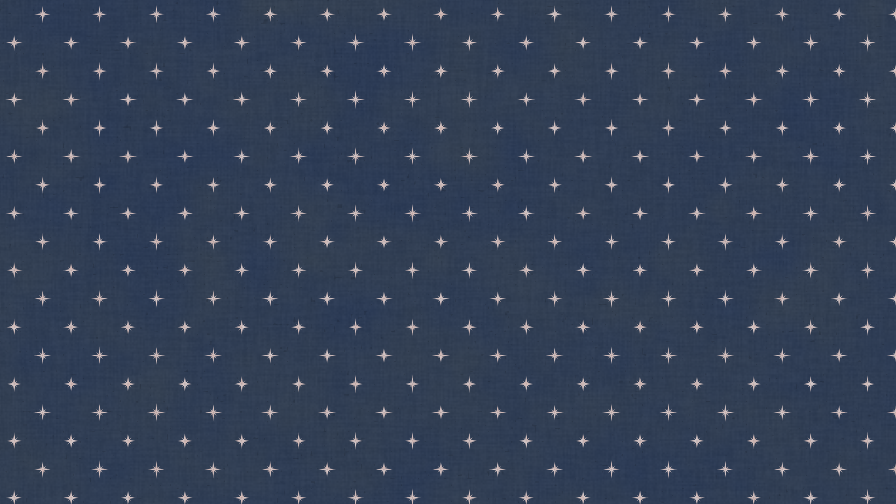
This pattern is drawn by a Shadertoy shader. Its source:

```glsl
float hash(vec2 p) {
    vec3 q = fract(p.xyx * vec3(0.1031, 0.1030, 0.0973));
    q += dot(q, q.yzx + 33.33);
    return fract((q.x + q.y) * q.z);
}

float noise(vec2 p) {
    vec2 i = floor(p), f = fract(p);
    f = f * f * (3.0 - 2.0 * f);
    return mix(mix(hash(i), hash(i + vec2(1, 0)), f.x),
               mix(hash(i + vec2(0, 1)), hash(i + vec2(1, 1)), f.x), f.y);
}

float fbm(vec2 p) {
    float sum = 0.0, gain = 0.5;
    for (int i = 0; i < 4; i++) {
        sum += gain * noise(p);
        p = p * 2.03 + 17.7;
        gain *= 0.5;
    }
    return sum;
}

// Approximate distance to four tapered rays along the axes
float rays(vec2 q, float reach, float halfWidth) {
    q = abs(q);
    if (q.y > q.x) q = q.yx;
    return q.y - halfWidth * (1.0 - q.x / reach);
}

// Offset from the nearest lattice point
vec2 latticeOffset(vec2 p, vec2 origin) {
    return fract(p - origin + 0.5) - 0.5;
}

// Woven cloth with soft blue and grey-green mottling
vec3 cloth(vec2 p) {
    float mottle = fbm(p * 1.1 + 5.0) - 0.47;
    float warp = noise(p * vec2(34.0, 3.0)) - 0.5;
    float weft = noise(p * vec2(3.0, 34.0) + 40.0) - 0.5;
    float grain = noise(p * 30.0 + 90.0) - 0.5;
    vec3 colour = vec3(0.188, 0.242, 0.330);
    colour += mottle * vec3(0.050, 0.034, -0.020);
    colour += 0.016 * (warp + weft) + 0.018 * grain;
    // Sparse dark flecks
    float fleck = smoothstep(0.91, 0.98, noise(p * 17.0 + 60.0));
    return colour * (1.0 - 0.12 * fleck);
}

void mainImage(out vec4 fragColor, in vec2 fragCoord) {
    // One unit is one repeat, measured from the top left
    float scale = 8.859 / iResolution.y;
    vec2 p = vec2(fragCoord.x, iResolution.y - fragCoord.y) * scale;

    // Two interleaved lattices make the half-drop layout
    vec2 a = latticeOffset(p, vec2(0.25, 0.75));
    vec2 b = latticeOffset(p, vec2(0.75, 0.25));
    vec2 q = dot(a, a) < dot(b, b) ? a : b;
    vec2 id = floor((p - q) * 2.0);

    // Long upright rays with short diagonal ones between
    float size = 0.97 + 0.06 * hash(id);
    vec2 s = q / size + 0.004 * (vec2(noise(p * 28.0), noise(p * 28.0 + 30.0)) - 0.5);
    vec2 diagonal = vec2(s.x + s.y, s.y - s.x) * 0.7071;
    float star = min(rays(s, 0.128, 0.024), rays(diagonal, 0.068, 0.017));
    float ink = 1.0 - smoothstep(-0.5 * scale, 0.5 * scale, star);

    // Slightly worn, pink-tinged print
    vec3 inkColour = mix(vec3(0.86, 0.81, 0.81), vec3(0.84, 0.73, 0.71), noise(p * 18.0 + 11.0));
    ink *= 0.90 + 0.10 * noise(p * 32.0 + 75.0);
    inkColour *= 1.0 - 0.12 * (1.0 - smoothstep(0.004, 0.018, length(s)));

    fragColor = vec4(mix(cloth(p), inkColour, ink), 1.0);
}
```
